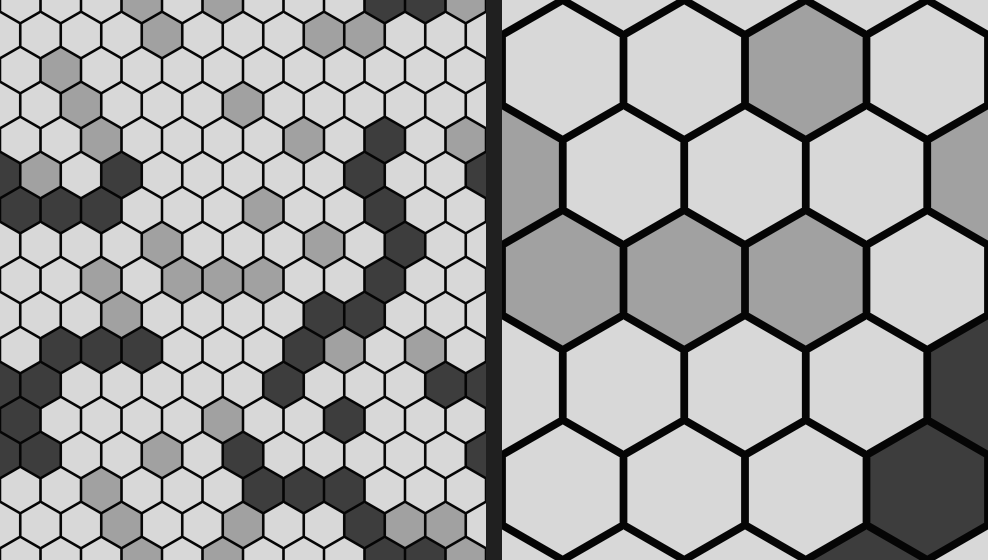
Left: the whole. Right: its middle third, enlarged.
This pattern is drawn by a Shadertoy shader. Its source:

```glsl
const ivec2 GRID = ivec2(12, 16);       // tiles across, rows down
const ivec2 LATTICE = ivec2(24, 16);    // the same in half tiles across
const float ROW_ASPECT = 0.8660254;     // row height over tile width
const float GROUT_WIDTH = 0.064;        // in tile widths
const float EDGE_SOFTNESS = 0.65;       // in output samples
const vec3 GROUT = vec3(0.02);
const vec3 LIGHT = vec3(0.847);
const vec3 GRAY = vec3(0.63);
const vec3 DARK = vec3(0.24);

const int BLOCK = 4;                    // scatter block side, in tiles
const uint GRAYS_PER_BLOCK = 3u;
const float STRAY_DARK_CHANCE = 0.65;   // per block
const uint SEED = 17u;

const int CHAINS = 4;
const float SWAY_RATE = 0.92;
// Start in half tiles and rows, then length
const ivec3 CHAIN_START[CHAINS] = ivec3[](
    ivec3(19, 4, 8), ivec3(7, 10, 6), ivec3(12, 13, 6), ivec3(0, 5, 5));
// Mean heading in sixths of a turn, swing, phase
const vec3 CHAIN_SWAY[CHAINS] = vec3[](
    vec3(2.0, -0.7, 0.0), vec3(2.5, 0.45, 1.8),
    vec3(0.8, 0.5, 3.332), vec3(0.0, 0.8, 1.76));

uint hash(uint n) {
    n = n * 747796405u + 2891336453u;
    n = ((n >> ((n >> 28u) + 4u)) ^ n) * 277803737u;
    return (n >> 22u) ^ n;
}

ivec2 wrapCell(ivec2 cell) {
    return (cell + LATTICE) % LATTICE;
}

// Distance to the border of the hexagon around center, positive inside
float hexInset(vec2 p, vec2 center) {
    vec2 q = abs(p - center) * vec2(1.0, ROW_ASPECT);
    return 0.5 - max(q.x, dot(q, vec2(0.5, ROW_ASPECT)));
}

// Dark runs whose heading sways, snapped to the six neighbours
bool onChain(ivec2 cell) {
    for (int c = 0; c < CHAINS; c++) {
        ivec2 link = CHAIN_START[c].xy;
        vec3 sway = CHAIN_SWAY[c];
        for (int i = 0; i < CHAIN_START[c].z; i++) {
            if (link == cell) return true;
            float heading = floor(sway.x + sway.y * sin(SWAY_RATE * float(i) + sway.z) + 0.5);
            float angle = radians(60.0) * heading;
            vec2 stride = vec2(2.0 * cos(angle), sin(angle) / ROW_ASPECT);
            link = wrapCell(link + ivec2(floor(stride + 0.5)));
        }
    }
    return false;
}

// Shuffle the tiles of each block so that every block holds its share
vec3 scatterColor(ivec2 tile) {
    ivec2 block = tile / BLOCK;
    ivec2 local = tile % BLOCK;
    uint random = hash(uint(block.x + block.y * GRID.x) + SEED);
    uint stride = (random & 7u) * 2u + 1u;
    uint rank = uint(local.x + local.y * BLOCK) * stride + (random >> 8u);
    rank %= uint(BLOCK * BLOCK);
    if (rank < GRAYS_PER_BLOCK) return GRAY;
    bool strayDark = float(hash(random) & 255u) < STRAY_DARK_CHANCE * 256.0;
    return rank == GRAYS_PER_BLOCK && strayDark ? DARK : LIGHT;
}

void mainImage(out vec4 fragColor, in vec2 fragCoord) {
    vec2 uv = fragCoord / iResolution.xy;
    vec2 p = vec2(uv.x, 1.0 - uv.y) * vec2(GRID);

    // Nearest hexagon among the even and the odd rows
    vec2 even = vec2(floor(p.x) + 0.5, 2.0 * floor(p.y * 0.5 + 0.5));
    vec2 odd = vec2(floor(p.x + 0.5), 2.0 * floor(p.y * 0.5) + 1.0);
    float evenInset = hexInset(p, even);
    float oddInset = hexInset(p, odd);
    vec2 center = evenInset > oddInset ? even : odd;
    float inset = max(evenInset, oddInset);

    // Tile color
    ivec2 cell = wrapCell(ivec2(floor(center * vec2(2.0, 1.0) + 0.5)));
    vec3 color = onChain(cell) ? DARK : scatterColor(ivec2(cell.x / 2, cell.y));

    // Grout
    float blur = EDGE_SOFTNESS * float(GRID.x) / iResolution.x;
    float cover = smoothstep(-blur, blur, inset - 0.5 * GROUT_WIDTH);
    fragColor = vec4(mix(GROUT, color, cover), 1.0);
}
```
